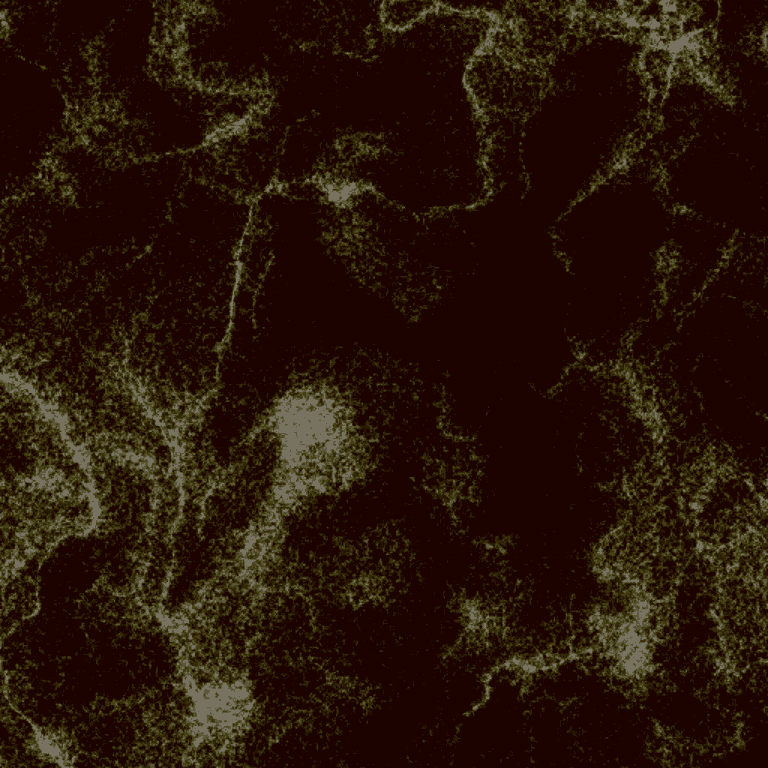
A three.js fragment shader for this texture:

```glsl
// Dark, grainy organic crust: warped veins and mottled clumps around black voids.
// Layered noise makes one tone of near unit spread, which is cut into six
// flat colours at levels chosen for the area each colour should cover.

varying vec2 vUv;

// Palette, dark to light
const vec3 VOID_BROWN = vec3(0.11, 0.01, 0.00);
const vec3 SOIL       = vec3(0.15, 0.09, 0.01);
const vec3 DARK_OLIVE = vec3(0.20, 0.16, 0.04);
const vec3 OLIVE      = vec3(0.27, 0.25, 0.08);
const vec3 LICHEN     = vec3(0.36, 0.34, 0.22);
const vec3 ASH        = vec3(0.47, 0.45, 0.38);

// Tone at which each lighter colour starts
const float SOIL_LEVEL       = 0.31;
const float DARK_OLIVE_LEVEL = 0.67;
const float OLIVE_LEVEL      = 1.04;
const float LICHEN_LEVEL     = 1.41;
const float ASH_LEVEL        = 1.88;
const float EDGE             = 0.04;

// Feature sizes, in repeats across the canvas
const float PATCH_SCALE  = 3.0;
const float WARP_SCALE   = 5.0;
const float CLUMP_SCALE  = 12.0;
const vec2  VEIN_SCALE   = vec2(7.5, 4.6);
const vec2  THREAD_SCALE = vec2(14.0, 10.0);
const vec2  STREAK_SCALE = vec2(5.0, 22.0);
const float MESH_SCALE   = 230.0;
const float SPECK_SCALE  = 512.0;

// Strengths
const float WARP          = 0.07;
const float PATCH_GAIN    = 0.80;
const float CLUMP_GAIN    = 1.00;
const float VEIN_GAIN     = 1.60;
const float THREAD_GAIN   = 1.00;
const float MESH_GAIN     = 0.90;
const float SPECK_GAIN    = 0.60;
const float HOLLOW_GAIN   = 1.10;
const float GLOW_GAIN     = 1.20;
const float SLOPE_GAIN    = 0.50;
const float VEIN_SHARP    = 14.0;
const float THREAD_SHARP  = 9.0;
const float TONE_BIAS     = -0.27;

// Broad layout
const vec2 HOLLOW_CENTRE = vec2(0.70, 0.58);
const vec2 HOLLOW_FALL   = vec2(3.6, 4.5);
const vec2 GLOW_CENTRE   = vec2(0.93, 1.00);
const vec2 GLOW_FALL     = vec2(3.0, 8.0);

float hash(vec2 p) {
  vec3 q = fract(vec3(p.xyx) * 0.1031);
  q += dot(q, q.yzx + 33.33);
  return fract((q.x + q.y) * q.z);
}

// Value noise from -1 to 1
float noise(vec2 p) {
  vec2 cell = floor(p);
  vec2 f = fract(p);
  f = f * f * (3.0 - 2.0 * f);
  float low  = mix(hash(cell), hash(cell + vec2(1.0, 0.0)), f.x);
  float high = mix(hash(cell + vec2(0.0, 1.0)), hash(cell + 1.0), f.x);
  return 2.0 * mix(low, high, f.y) - 1.0;
}

float fbm(vec2 p) {
  mat2 turn = mat2(1.6, 1.2, -1.2, 1.6);
  float sum = 0.0;
  float gain = 1.0;
  for (int i = 0; i < 4; i++) {
    sum += gain * noise(p);
    p = turn * p + 7.3;
    gain *= 0.5;
  }
  return sum;
}

// Thin bright line along the zero crossings of the noise
float ridge(vec2 p, float sharpness) {
  return exp(-abs(noise(p)) * sharpness);
}

float blob(vec2 p, vec2 centre, vec2 falloff) {
  vec2 d = (p - centre) * falloff;
  return exp(-dot(d, d));
}

float above(float level, float tone) {
  return smoothstep(level - EDGE, level + EDGE, tone);
}

void main() {
  vec2 uv = vUv;
  vec2 bent = uv + WARP * vec2(fbm(uv * WARP_SCALE + 3.1), fbm(uv * WARP_SCALE + 41.7));

  // Broad light and dark areas, with level streaks in the upper corner
  float glow = blob(uv, GLOW_CENTRE, GLOW_FALL);
  float tone = TONE_BIAS + SLOPE_GAIN * (0.5 - uv.y);
  tone -= HOLLOW_GAIN * blob(uv, HOLLOW_CENTRE, HOLLOW_FALL);
  tone += GLOW_GAIN * glow * (1.0 + fbm(bent * STREAK_SCALE + 63.0));

  // Clumps, veins and finer threads
  tone += PATCH_GAIN * fbm(uv * PATCH_SCALE + 11.0);
  tone += CLUMP_GAIN * fbm(bent * CLUMP_SCALE + 23.0);
  tone += VEIN_GAIN * ridge(bent * VEIN_SCALE + 5.0, VEIN_SHARP);
  tone += THREAD_GAIN * ridge(bent * THREAD_SCALE + 37.0, THREAD_SHARP);

  // Fine grain
  tone += MESH_GAIN * noise(uv * MESH_SCALE);
  tone += SPECK_GAIN * noise(uv * SPECK_SCALE + 0.5);

  // Flat colour steps
  vec3 colour = mix(VOID_BROWN, SOIL, above(SOIL_LEVEL, tone));
  colour = mix(colour, DARK_OLIVE, above(DARK_OLIVE_LEVEL, tone));
  colour = mix(colour, OLIVE, above(OLIVE_LEVEL, tone));
  colour = mix(colour, LICHEN, above(LICHEN_LEVEL, tone));
  colour = mix(colour, ASH, above(ASH_LEVEL, tone));
  gl_FragColor = vec4(colour, 1.0);
}
```
